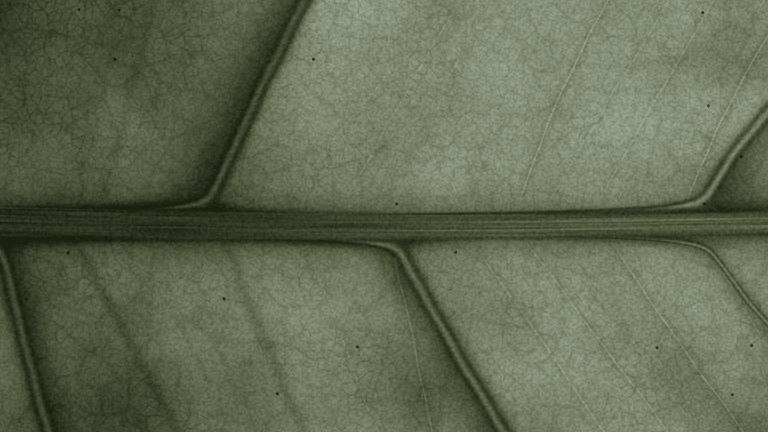
This texture is drawn by a WebGL 2 fragment shader. Its source:

```glsl
#version 300 es
precision highp float;
// Underside of a leaf: dark midrib, curved side veins and a fine net of cells.
uniform vec2 u_resolution;
out vec4 fragColor;

const vec3 SHADE = vec3(0.10, 0.12, 0.06);
const vec3 OLIVE = vec3(0.335, 0.37, 0.258);
const vec3 PALE = vec3(0.60, 0.64, 0.55);
const float AXIS = 0.49;           // height from which veins are measured
const float NET_SCALE = 36.0;
const float NET_DEPTH = 0.055;
const float GRAIN_SCALE = 270.0;
const float GRAIN_DEPTH = 0.11;
const float FINE_WIDTH = 0.0021;
const float SPECK_GRID = 9.0;

// Side veins: root x, slope, curve, side (1 above, -1 below)
const vec4 MAIN_PATH[5] = vec4[](
  vec4(0.465, 0.42, 0.10, 1.0), vec4(1.61, 0.45, 0.90, 1.0),
  vec4(0.89, 0.50, 0.13, -1.0), vec4(-0.015, 0.258, 0.0, -1.0),
  vec4(1.605, 0.55, 0.70, -1.0));
// Shadow reach left, reach right, shadow depth, ridge tone
const vec4 MAIN_LOOK[5] = vec4[](
  vec4(0.075, 0.022, 0.58, 0.30), vec4(0.022, 0.07, 0.42, 0.50),
  vec4(0.055, 0.025, 0.48, 0.40), vec4(0.025, 0.055, 0.50, 0.29),
  vec4(0.03, 0.02, 0.28, 0.44));
// Fine veins: root x, slope, curve, strength (negative is dark)
const vec4 FINE_UPPER[10] = vec4[](
  vec4(1.19, 0.30, 0.25, 0.9), vec4(1.36, 0.57, 0.0, 0.55),
  vec4(1.575, 0.33, 0.35, 0.85), vec4(1.243, 0.60, 0.0, 0.4),
  vec4(0.77, 0.58, 0.0, 0.35), vec4(0.625, 0.80, 0.0, 0.25),
  vec4(0.845, 0.58, 0.0, 0.25), vec4(1.06, 0.40, 0.0, 0.25),
  vec4(0.225, 0.265, 0.0, -0.5), vec4(1.49, 0.55, 0.0, 0.2));
const vec4 FINE_LOWER[9] = vec4[](
  vec4(1.06, 0.69, 0.0, 0.55), vec4(1.18, 0.75, 0.0, 0.6),
  vec4(1.385, 0.62, 0.14, 0.75), vec4(0.895, 0.22, 0.0, 0.7),
  vec4(0.495, 0.42, 0.0, -0.6), vec4(0.69, 0.375, 0.0, 0.3),
  vec4(0.145, 0.55, 0.0, -0.8), vec4(1.60, 0.60, 0.0, 0.3),
  vec4(1.26, 0.73, 0.0, 0.25));
// Soft patches of light: x, y, radius, amount
const vec4 PATCHES[10] = vec4[](
  vec4(0.0, 1.0, 0.30, -0.13), vec4(1.28, 0.70, 0.30, 0.06),
  vec4(0.75, 0.88, 0.17, 0.05), vec4(1.72, 0.56, 0.09, -0.14),
  vec4(0.98, 0.10, 0.11, -0.15), vec4(0.24, 0.04, 0.20, -0.13),
  vec4(0.66, 0.33, 0.17, 0.06), vec4(1.40, 0.33, 0.20, 0.05),
  vec4(0.06, 0.33, 0.14, -0.08), vec4(1.78, 0.0, 0.25, -0.07));

vec2 hash2(vec2 p) {
  vec3 q = fract(p.xyx * vec3(0.1031, 0.1030, 0.0973));
  q += dot(q, q.yzx + 33.33);
  return fract((q.xx + q.yz) * q.zy);
}

float noise(vec2 p) {
  vec2 i = floor(p), f = fract(p);
  f = f * f * (3.0 - 2.0 * f);
  return mix(mix(hash2(i).x, hash2(i + vec2(1, 0)).x, f.x),
             mix(hash2(i + vec2(0, 1)).x, hash2(i + vec2(1, 1)).x, f.x), f.y);
}

float fbm(vec2 p) {
  float sum = 0.0, amp = 0.5;
  for (int i = 0; i < 4; i++) { sum += amp * noise(p); p = p * 2.03 + 7.1; amp *= 0.5; }
  return sum;
}

float bell(float x) { return exp(-x * x); }

// Closeness to the border between scattered cells, 1 on the border
float cellNet(vec2 p) {
  vec2 id = floor(p);
  float near = 9.0, next = 9.0;
  for (int k = 0; k < 9; k++) {
    vec2 cell = id + vec2(k % 3 - 1, k / 3 - 1);
    float d = length(cell + hash2(cell) - p);
    next = min(next, max(near, d));
    near = min(near, d);
  }
  return 1.0 - smoothstep(0.0, 0.22, next - near);
}

// Signed distance to a rising curve; foot bends its base along the midrib
float veinDistance(float x, float t, vec4 path, float foot) {
  float slope = path.y + 2.0 * path.z * t + foot / 0.010;
  return (x - path.x - path.y * t - path.z * t * t + foot) / length(vec2(1.0, slope));
}

float addFineVein(float tone, float x, float t, vec4 path) {
  float d = veinDistance(x, t, path, 0.0);
  float fade = smoothstep(0.03, 0.08, t) * abs(path.w);
  tone *= 1.0 - fade * (path.w < 0.0 ? 0.24 * bell(d / 0.014) : 0.13 * bell(d / 0.011));
  return tone + 0.13 * fade * step(0.0, path.w) * bell(d / FINE_WIDTH);
}

void main() {
  vec2 p = gl_FragCoord.xy / u_resolution.y;
  float side = p.y > AXIS ? 1.0 : -1.0;
  float t = abs(p.y - AXIS);
  float wobble = 0.006 * (noise(p * 14.0) - 0.5);

  // Broad light over the blade
  float tone = side > 0.0 ? mix(0.36, 0.50, smoothstep(0.45, 0.85, p.x))
                          : mix(0.39, 0.49, smoothstep(0.1, 1.3, p.x));
  for (int i = 0; i < 10; i++) tone += PATCHES[i].w * bell(length(p - PATCHES[i].xy) / PATCHES[i].z);
  tone += 0.16 * (fbm(p * 7.0) - 0.47);

  // Cell net at two sizes
  vec2 warped = p + 0.012 * vec2(noise(p * 30.0), noise(p * 30.0 + 50.0));
  tone -= NET_DEPTH * cellNet(warped * NET_SCALE) * noise(p * 11.0 + 3.0);
  tone -= 0.5 * NET_DEPTH * cellNet(warped * NET_SCALE * 0.45);

  // Fine veins
  if (side > 0.0) for (int i = 0; i < 10; i++) tone = addFineVein(tone, p.x + wobble, t, FINE_UPPER[i]);
  else for (int i = 0; i < 9; i++) tone = addFineVein(tone, p.x + wobble, t, FINE_LOWER[i]);

  // Midrib shadow
  float bend = (p.x - 0.9) / 0.9;
  float fromRib = p.y - (0.474 + 0.011 * bend * bend);
  float ribHalf = mix(0.033, 0.023, smoothstep(0.0, 1.7, p.x));
  float outside = max(abs(fromRib) - ribHalf, 0.0);
  tone *= 1.0 - mix(0.58, 0.42, smoothstep(0.0, 1.4, p.x)) * exp(-outside / 0.036);

  // Side veins with shadows and raised ridges
  float ridgeCover = 0.0, ridgeTone = 0.0;
  for (int i = 0; i < 5; i++) {
    vec4 path = MAIN_PATH[i], look = MAIN_LOOK[i];
    if (path.w != side) continue;
    float rise = max(t - (side > 0.0 ? 0.024 : 0.045), -0.02);
    float d = veinDistance(p.x + wobble, t, path, 0.10 * exp(-rise / 0.010));
    float width = i == 4 ? 0.003 : 0.0075;
    tone *= 1.0 - look.z * bell(d / (d < 0.0 ? look.x : look.y));
    tone *= 1.0 - 0.28 * bell((abs(d) - 1.6 * width) / width);
    float cover = bell(d / width) * smoothstep(-0.004, 0.012, rise);
    ridgeTone = mix(ridgeTone, look.w, step(ridgeCover, cover));
    ridgeCover = max(ridgeCover, cover);
  }
  tone = mix(tone, ridgeTone, 0.85 * ridgeCover);

  // Midrib body with lengthwise fibres
  float fibre = noise(vec2(p.x * 5.0, fromRib * 260.0)) - 0.5;
  float ribTone = mix(0.155, 0.31, smoothstep(0.1, 1.6, p.x)) + 0.10 * fibre;
  ribTone += 0.07 * bell((fromRib - 0.45 * ribHalf) / 0.0025) * smoothstep(0.5, 1.0, p.x);
  ribTone += 0.06 * bell((fromRib + 0.3 * ribHalf) / 0.0025) * smoothstep(0.7, 1.2, p.x);
  tone = mix(tone, ribTone, 1.0 - smoothstep(-0.006, 0.006, abs(fromRib) - ribHalf));
  tone += 0.07 * bell((fromRib - ribHalf) / 0.004) * (0.5 + fibre);

  // Scattered specks and grain
  vec2 cell = floor(p * SPECK_GRID), rnd = hash2(cell + 17.0);
  float speck = length(fract(p * SPECK_GRID) - 0.2 - 0.6 * rnd.yx) / SPECK_GRID;
  tone *= 1.0 - 0.6 * step(0.88, rnd.x) * (1.0 - smoothstep(0.002, 0.005, speck));
  tone += GRAIN_DEPTH * (noise(p * GRAIN_SCALE) - 0.5) * (0.5 + tone);

  // Tone to colour
  vec3 colour = mix(SHADE, OLIVE, clamp((tone - 0.10) / 0.235, 0.0, 1.0));
  colour = mix(colour, PALE, clamp((tone - 0.335) / 0.265, 0.0, 1.0));
  fragColor = vec4(colour, 1.0);
}
```
